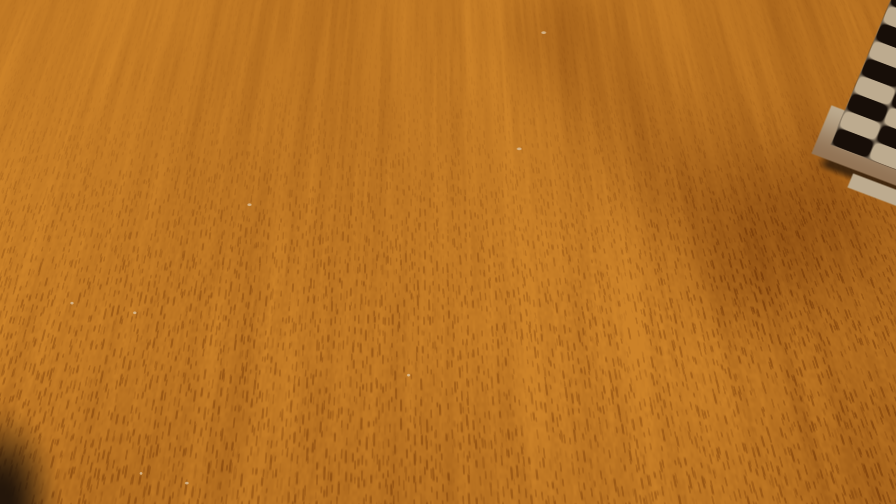
This texture is drawn by a WebGL 1 fragment shader. Its source:

```glsl
precision highp float;
// A warm wooden table top seen at a slant, with streaks and short dark pores.
// Grain lives in converging plank coordinates; soft shadows are laid over it,
// then dust specks and a pale checkered block at the right edge.
uniform vec2 u_resolution;

const vec3 WOOD_DEEP = vec3(0.48, 0.245, 0.04);
const vec3 WOOD_LIGHT = vec3(0.775, 0.49, 0.15);
const vec3 NEAR_BLACK = vec3(0.09, 0.055, 0.03);
const vec3 BLOCK_SHADE = vec3(0.57, 0.45, 0.33);
const vec3 BLOCK_LIGHT = vec3(0.74, 0.67, 0.56);
const vec3 DUST = vec3(0.86, 0.76, 0.62);

float hash(vec2 p) {
  return fract(sin(dot(p, vec2(127.1, 311.7))) * 43758.5453);
}

float noise(vec2 p) {
  vec2 i = floor(p), f = fract(p);
  f = f * f * (3.0 - 2.0 * f);
  return mix(mix(hash(i), hash(i + vec2(1.0, 0.0)), f.x),
             mix(hash(i + vec2(0.0, 1.0)), hash(i + 1.0), f.x), f.y);
}

float segmentDistance(vec2 p, vec2 a, vec2 b) {
  vec2 d = b - a;
  return length(p - a - d * clamp(dot(p - a, d) / dot(d, d), 0.0, 1.0));
}

float softBlob(vec2 p, vec2 center, vec2 radius) {
  vec2 d = (p - center) / radius;
  return exp(-dot(d, d));
}

// Converging coordinates: x runs across the grain, y along it.
vec2 plankCoords(vec2 p) {
  float depth = 3.0 / (3.0 - p.y);
  return vec2((p.x - 0.87) * depth, 3.0 * depth);
}

// One short dash per cell, in columns that are shifted at random.
float pores(vec2 plank, vec2 density, float seed) {
  vec2 q = plank * density;
  float column = floor(q.x);
  q.y += 7.0 * hash(vec2(column, seed));
  vec2 id = vec2(column, floor(q.y) + seed);
  vec2 f = fract(q) - 0.5;
  f.x += 0.4 * (hash(id + 3.7) - 0.5) + 0.12 * f.y;
  float halfLength = mix(0.15, 0.36, hash(id + 9.1));
  float across = 1.0 - smoothstep(0.06, 0.27, abs(f.x));
  float along = 1.0 - smoothstep(halfLength - 0.1, halfLength + 0.1, abs(f.y));
  return across * along * smoothstep(0.2, 0.8, hash(id + 5.3));
}

float streaks(vec2 plank) {
  float broad = noise(vec2(plank.x * 9.0, plank.y * 0.6)) - 0.5;
  float middle = noise(vec2(plank.x * 34.0, plank.y * 1.2 + 8.0)) - 0.5;
  float fine = noise(vec2(plank.x * 110.0, plank.y * 5.0 + 20.0)) - 0.5;
  return 0.17 * broad + 0.16 * middle + 0.13 * fine;
}

float shadows(vec2 p) {
  float band = segmentDistance(p, vec2(1.12, 0.93), vec2(1.46, 0.46));
  float shade = 0.29 * exp(-band * band / 0.014);
  shade += 0.34 * softBlob(p, vec2(1.62, 0.58), vec2(0.2, 0.16));
  shade += 0.17 * smoothstep(1.05, 1.6, p.x - 0.25 * (1.0 - p.y));
  shade += 0.12 * softBlob(p, vec2(0.6, 0.75), vec2(0.22, 0.6));
  return shade + 0.13 * (1.0 - smoothstep(0.0, 0.35, p.y));
}

vec3 wood(vec2 p) {
  vec2 plank = plankCoords(p);
  plank.x += 0.004 * (noise(plank * vec2(5.0, 4.0)) - 0.5);
  float focus = mix(1.0, 0.12, smoothstep(0.3, 0.95, p.y));
  float pore = max(pores(plank, vec2(72.0, 24.0), 1.0),
                   0.8 * pores(plank + 0.37, vec2(91.0, 31.0), 40.0));
  float grit = noise(plank * vec2(190.0, 90.0)) - 0.5;
  float tone = 0.97 + streaks(plank) - shadows(p);
  tone += focus * (0.13 * grit - 0.42 * pore);
  vec3 color = mix(WOOD_DEEP, WOOD_LIGHT, clamp(tone, -0.15, 1.08));
  float corner = 1.0 - smoothstep(0.02, 0.17, length(p * vec2(1.3, 0.8)));
  return mix(color, NEAR_BLACK, 0.92 * corner);
}

float dust(vec2 p) {
  vec2 q = p * 9.0;
  vec2 id = floor(q);
  vec2 center = 0.25 + 0.5 * vec2(hash(id + 2.3), hash(id + 6.1));
  vec2 d = (fract(q) - center) * vec2(mix(0.5, 1.0, hash(id + 8.8)), 1.0);
  return step(0.91, hash(id + 4.4)) * (1.0 - smoothstep(0.012, 0.035, length(d)));
}

// Soft mask of the box between two corners.
float box(vec2 p, vec2 low, vec2 high, vec2 blur) {
  vec2 m = smoothstep(low - blur, low + blur, p)
         * (1.0 - smoothstep(high - blur, high + blur, p));
  return m.x * m.y;
}

vec3 addBlock(vec3 color, vec2 p) {
  // Skewed coordinates counted in checker cells.
  vec2 d = p - vec2(1.648, 0.713);
  vec2 right = vec2(0.074, -0.028), up = vec2(0.0144, 0.0347);
  float area = right.x * up.y - right.y * up.x;
  vec2 c = vec2(d.x * up.y - d.y * up.x, right.x * d.y - right.y * d.x) / area;
  vec2 blur = vec2(0.03, 0.06);
  float contact = box(c, vec2(0.0, -1.25), vec2(6.0, -0.6), vec2(0.2, 0.25));
  color = mix(color, NEAR_BLACK, 0.7 * contact);
  color = mix(color, BLOCK_LIGHT, box(c, vec2(0.8, -1.8), vec2(6.0, -1.0), blur));
  vec3 side = mix(BLOCK_SHADE, BLOCK_LIGHT, smoothstep(-0.8, 2.2, c.y));
  color = mix(color, side, box(c, vec2(-0.36, -0.8), vec2(6.0, 1.96), blur));
  vec2 wave = sin(3.14159265 * c);
  float black = smoothstep(-0.1, 0.1, wave.x * wave.y);
  vec3 panel = mix(BLOCK_LIGHT, NEAR_BLACK, black);
  return mix(color, panel, box(c, vec2(0.0), vec2(6.0, 20.0), blur));
}

void main() {
  vec2 p = gl_FragCoord.xy / u_resolution.y;
  vec3 color = mix(wood(p), DUST, 0.8 * dust(p));
  gl_FragColor = vec4(addBlock(color, p), 1.0);
}
```
